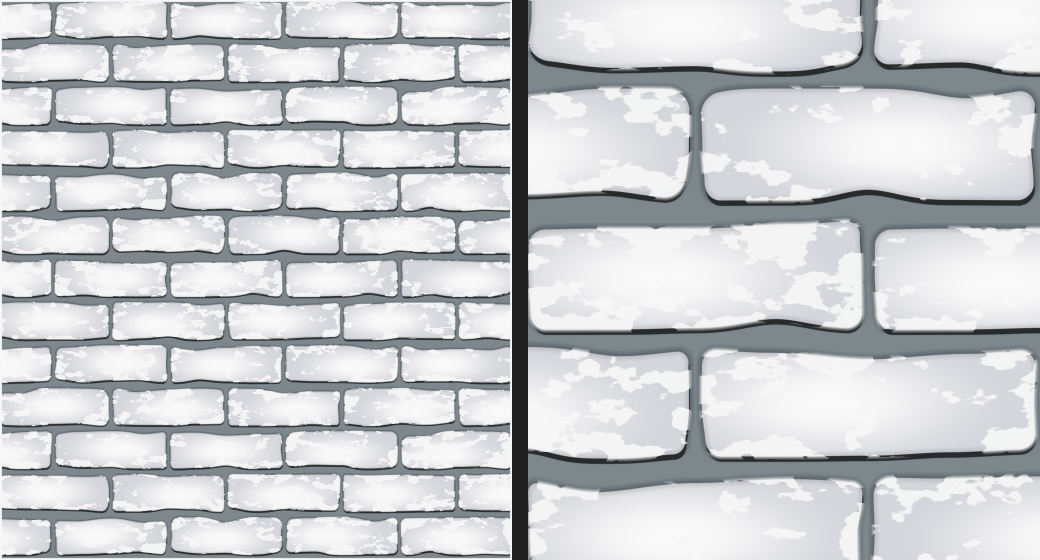
Left: the whole. Right: its middle third, enlarged.
This texture is drawn by a Shadertoy shader. Its source:

```glsl
// Whitewashed brick wall in running bond: each brick is a rounded box with
// noise-bent sides, shaded from a bright core to grey rims, with a dark lower
// lip, and flaked over with thresholded fractal noise.

const float ROWS = 13.02;          // courses down the canvas
const float BRICK_PITCH = 2.683;   // brick spacing, in course heights
const float FIRST_JOINT = 1.237;   // x of the first joint in even courses
const float TOP_OFFSET = 0.034;    // part of the first course cut off
const float COURSE_REPEAT = 8.0;   // courses before the variation recurs
const float JOINT_X = 0.042;       // half width of upright joints
const float JOINT_TOP = 0.060;     // mortar above a brick
const float JOINT_BOTTOM = 0.072;  // mortar below a brick
const float WAVE_Y = 0.13;         // depth of waves in long sides
const float WAVE_X = 0.045;        // depth of waves in short sides
const float MARGIN = 0.045;        // blank border, in course heights
const vec2 LIP_OFFSET = vec2(0.008, 0.042);

const vec3 PAPER = vec3(0.97);
const vec3 CORE = vec3(0.975);
const vec3 RIM = vec3(0.835, 0.838, 0.860);
const vec3 FLAKE = vec3(0.968);
const vec3 MORTAR = vec3(0.49, 0.53, 0.55);
const vec3 MORTAR_DARK = vec3(0.37, 0.41, 0.43);
const vec3 LIP = vec3(0.15, 0.17, 0.18);

float hash(vec2 p) {
    vec3 v = fract(vec3(p.xyx) * 0.1031);
    v += dot(v, v.yzx + 33.33);
    return fract((v.x + v.y) * v.z);
}

float noise(vec2 p) {
    vec2 i = floor(p), f = fract(p);
    f = f * f * (3.0 - 2.0 * f);
    return mix(mix(hash(i), hash(i + vec2(1, 0)), f.x),
               mix(hash(i + vec2(0, 1)), hash(i + vec2(1, 1)), f.x), f.y);
}

float fbm(vec2 p) {
    float sum = 0.0, amp = 0.5;
    for (int i = 0; i < 4; i++) {
        sum += amp * noise(p);
        p = mat2(1.6, 1.2, -1.2, 1.6) * p + 7.3;
        amp *= 0.5;
    }
    return sum / 0.9375;
}

// Inward dent of a side; squaring keeps most of it nearly straight.
float dent(float along, float seed) {
    float n = noise(vec2(along, seed));
    return n * n;
}

// Signed distance to one brick, q relative to the cell centre, y downward.
float brickDistance(vec2 q, float seed) {
    vec2 low = vec2(-0.5 * BRICK_PITCH + JOINT_X, -0.5 + JOINT_TOP);
    vec2 high = vec2(0.5 * BRICK_PITCH - JOINT_X, 0.5 - JOINT_BOTTOM);
    low += vec2(WAVE_X, WAVE_Y) * vec2(dent(q.y * 3.0 + 20.0, seed + 1.0),
                                       dent(q.x * 1.3 + 20.0, seed + 2.0));
    high -= vec2(WAVE_X, WAVE_Y * 0.7) * vec2(dent(q.y * 3.0 + 20.0, seed + 3.0),
                                              dent(q.x * 1.6 + 20.0, seed + 4.0));
    float radius = mix(0.07, 0.17, hash(vec2(seed, 5.0)));
    vec2 d = abs(q - 0.5 * (low + high)) - 0.5 * (high - low) + radius;
    return length(max(d, 0.0)) + min(max(d.x, d.y), 0.0) - radius;
}

void mainImage(out vec4 fragColor, in vec2 fragCoord) {
    // Course units, measured down from the top left
    float pixel = ROWS / iResolution.y;
    vec2 size = iResolution.xy * pixel;
    vec2 p = vec2(fragCoord.x * pixel, size.y - fragCoord.y * pixel);
    float soft = 0.75 * pixel;

    // Running bond cell
    float row = floor(p.y + TOP_OFFSET);
    float x = (p.x - FIRST_JOINT) / BRICK_PITCH - 0.5 * mod(row, 2.0);
    float column = floor(x);
    vec2 q = vec2((x - column - 0.5) * BRICK_PITCH, p.y + TOP_OFFSET - row - 0.5);
    vec2 id = vec2(column + 5.0, mod(row, COURSE_REPEAT));
    float seed = floor(hash(id + 11.0) * 200.0) * 6.0;
    float d = brickDistance(q, seed);

    // Mortar and the dark lip under the brick
    vec3 color = mix(MORTAR_DARK, MORTAR, smoothstep(0.0, 0.06, d));
    float lip = brickDistance(q - LIP_OFFSET, seed);
    color = mix(color, LIP, smoothstep(soft, -soft, lip));

    // Brick face: bright off-centre core, grey rims
    vec2 core = (vec2(hash(id + 31.0), hash(id + 47.0)) - 0.5) * vec2(0.7, 0.16);
    float reach = length((q - core - vec2(0.0, 0.04)) / vec2(1.35, 0.50));
    vec3 face = mix(CORE, RIM, smoothstep(0.12, 1.1, reach));
    face *= 1.0 - 0.10 * smoothstep(-0.05, 0.0, d);
    color = mix(color, face, smoothstep(soft, -soft, d));

    // Flaking whitewash, denser at rims and varying per brick
    vec2 grain = vec2(q.x * 3.6 + q.y * 1.5, q.y * 6.5 - q.x * 0.8) + seed * 0.37 + 40.0;
    float rim = smoothstep(-0.30, 0.0, d);
    float wear = fbm(grain) + 0.10 * rim + 0.12 * (hash(id + 73.0) - 0.5);
    wear += 0.10 * (noise(grain * 4.5) - 0.5);
    float flake = smoothstep(0.60, 0.60 + max(0.05, pixel), wear);
    flake *= 1.0 - smoothstep(-0.01, 0.035, d);
    color = mix(color, FLAKE, 0.9 * flake);

    // Blank border
    vec2 border = min(p, size - p);
    float inside = smoothstep(-soft, soft, min(border.x, border.y) - MARGIN);
    fragColor = vec4(mix(PAPER, color, inside), 1.0);
}
```
